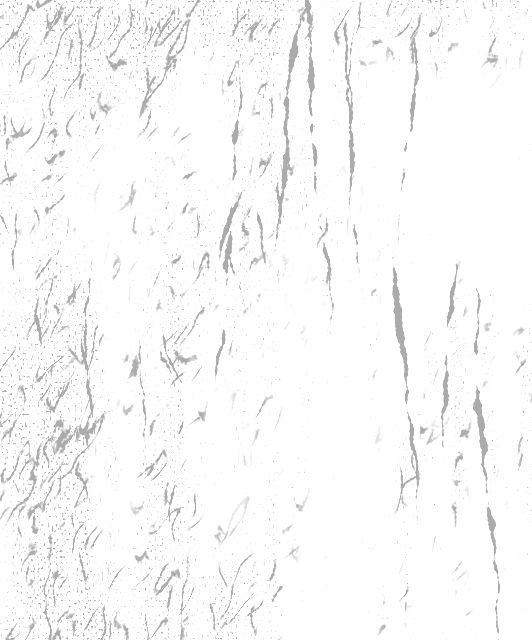
A Shadertoy shader for this texture:

```glsl
const vec3 PAPER = vec3(1.0);
const vec3 INK = vec3(0.67);

float hash(vec2 p) {
    vec3 q = fract(p.xyx * vec3(0.1031, 0.1030, 0.0973));
    q += dot(q, q.yzx + 33.33);
    return fract((q.x + q.y) * q.z);
}

float cornerSlope(vec2 cell, vec2 offset) {
    float angle = 6.2832 * hash(cell);
    return dot(vec2(cos(angle), sin(angle)), offset);
}

float gradientNoise(vec2 p) {
    vec2 i = floor(p), f = p - i;
    vec2 u = f * f * f * (f * (f * 6.0 - 15.0) + 10.0);
    vec2 e = vec2(1.0, 0.0);
    float low = mix(cornerSlope(i, f), cornerSlope(i + e, f - e), u.x);
    float high = mix(cornerSlope(i + e.yx, f - e.yx), cornerSlope(i + 1.0, f - 1.0), u.x);
    return mix(low, high, u.y);
}

// Wear runs in upright streaks, heaviest on the left and at the top
float wearDensity(vec2 p) {
    float d = 0.36 + 0.8 * gradientNoise(p * vec2(9.0, 2.5) + 3.7);
    d += 0.55 * gradientNoise(p * vec2(38.0, 5.0) + 41.3);
    d += 0.22 * smoothstep(0.5, 0.2, p.x) - 0.2 * smoothstep(0.36, 0.48, p.x);
    d += 0.4 * smoothstep(0.8, 1.0, p.y);
    d += 0.35 * smoothstep(0.2, 0.0, p.y) * smoothstep(0.45, 0.3, p.x);
    return clamp(d, 0.0, 1.0);
}

float speckle(vec2 p, float density) {
    float grain = gradientNoise(p * vec2(310.0, 220.0) + 17.0);
    float threshold = mix(0.52, 0.17, density);
    return smoothstep(threshold, threshold + 0.32, grain);
}

// Short broken ridges along a leaning direction
float crinkle(vec2 p, float lean, float density, float seed, float px) {
    const float FREQ = 42.0;
    vec2 q = vec2(p.x - lean * p.y, p.y);
    q.x += 0.012 * gradientNoise(p * 24.0 + seed);
    float ridge = abs(gradientNoise(q * vec2(FREQ, 13.0) + seed)) / FREQ;
    ridge += 0.0018 * gradientNoise(p * 190.0 + seed);
    float patches = gradientNoise(q * vec2(34.0, 19.0) + seed * 2.3);
    float strength = smoothstep(0.1, 0.32, patches + 0.3 * (density - 0.5));
    float halfWidth = 0.0012 * strength;
    return strength * smoothstep(0.1, 0.5, density)
        * smoothstep(halfWidth + 0.5 * px, halfWidth - 0.5 * px, ridge);
}

// One ragged crack, swelling and breaking along its length
float crack(vec2 p, vec2 top, float len, float lean, float width, float seed, float px) {
    float t = (top.y - p.y) / len;
    float row = seed * 7.0 + 0.5;
    float centre = top.x + lean * t;
    centre += 0.016 * gradientNoise(vec2(p.y * 6.0, row));
    centre += 0.006 * gradientNoise(vec2(p.y * 32.0, row + 2.0));
    float swell = 0.5 + 1.3 * gradientNoise(vec2(p.y * 13.0, row + 3.0))
        + 0.9 * gradientNoise(vec2(p.y * 55.0, row + 4.0));
    float taper = smoothstep(0.0, 0.2, t) * smoothstep(1.0, 0.6, t);
    float halfWidth = width * swell * taper;
    float edge = abs(p.x - centre) - halfWidth + 0.0022 * gradientNoise(p * 170.0);
    return smoothstep(0.5 * px, -0.5 * px, edge) * smoothstep(0.0, 0.0005, halfWidth);
}

// A row of cracks spread between two sides of the canvas
float crackSet(vec2 p, int count, vec2 sides, vec2 tops, vec2 lengths, float lean,
               float width, float seed, float px) {
    float ink = 0.0;
    for (int i = 0; i < count; i++) {
        float k = float(i) + seed;
        float across = (float(i) + hash(vec2(k, 1.0))) / float(count);
        vec2 top = vec2(mix(sides.x, sides.y, across), mix(tops.x, tops.y, hash(vec2(k, 2.0))));
        float len = mix(lengths.x, lengths.y, hash(vec2(k, 3.0)));
        float slant = lean * (2.0 * hash(vec2(k, 4.0)) - 1.0);
        float thickness = width * mix(0.6, 1.3, hash(vec2(k, 5.0)));
        ink = max(ink, crack(p, top, len, slant, thickness, k, px));
    }
    return ink;
}

void mainImage(out vec4 fragColor, in vec2 fragCoord) {
    vec2 p = fragCoord / iResolution.y;
    float px = 1.0 / iResolution.y;
    float density = wearDensity(p);

    // Fine wear
    float ink = speckle(p, density);
    ink = max(ink, crinkle(p, 0.12, density, 5.3, px));
    ink = max(ink, crinkle(p, 0.55, density, 23.7, px));

    // Long cracks on the right, short ones on the left
    ink = max(ink, crackSet(p, 9, vec2(0.38, 0.76), vec2(0.5, 1.1), vec2(0.35, 0.65),
                            0.07, 0.0042, 11.0, px));
    ink = max(ink, crackSet(p, 14, vec2(0.0, 0.46), vec2(0.15, 1.0), vec2(0.08, 0.26),
                            0.06, 0.0028, 60.0, px));

    fragColor = vec4(mix(PAPER, INK, ink), 1.0);
}
```
